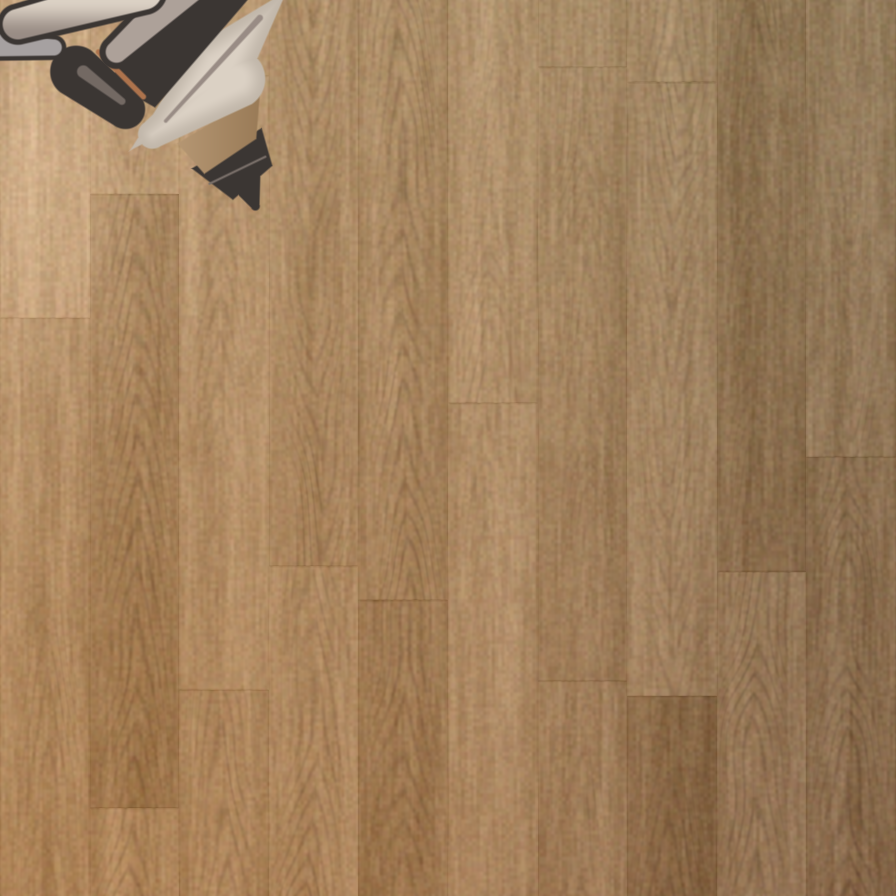
A WebGL 2 fragment shader for this texture:

```glsl
#version 300 es
precision highp float;
// Oak plank floor, ten boards across with staggered end joints, under uneven warm light.
// Grain is stretched noise plus arched growth rings; a small appliance with a dark
// nozzle, built from tapered capsules and convex quads, covers the upper left corner.
uniform vec2 u_resolution;
out vec4 fragColor;

float hash(vec2 p) {
  p = fract(p * vec2(0.1031, 0.1137));
  p += dot(p, p.yx + 33.33);
  return fract((p.x + p.y) * p.x * 17.0);
}

float noise(vec2 p) {
  vec2 i = floor(p), f = fract(p);
  f = f * f * (3.0 - 2.0 * f);
  return mix(mix(hash(i), hash(i + vec2(1, 0)), f.x),
             mix(hash(i + vec2(0, 1)), hash(i + vec2(1, 1)), f.x), f.y);
}

// Signed distance to a capsule whose radius runs from ra to rb
float capsule(vec2 p, vec2 a, vec2 b, float ra, float rb) {
  vec2 ba = b - a;
  float h = clamp(dot(p - a, ba) / dot(ba, ba), 0.0, 1.0);
  return length(p - a - ba * h) - mix(ra, rb, h);
}

float edge(vec2 p, vec2 a, vec2 b) {
  vec2 e = normalize(b - a);
  return dot(p - a, vec2(e.y, -e.x));
}

// Convex quad, corners clockwise with y pointing down
float quad(vec2 p, vec2 a, vec2 b, vec2 c, vec2 d) {
  return max(max(edge(p, a, b), edge(p, b, c)), max(edge(p, c, d), edge(p, d, a)));
}

vec3 paint(vec3 base, vec3 color, float d) {
  float w = 70.0 / u_resolution.y + 0.06;
  return mix(color, base, smoothstep(-w, w, d));
}

vec3 woodFloor(vec2 p) {
  // Per board: height of the end joint, tone above it, tone below it
  const float joint[10] = float[](0.645, 0.098, 0.23, 0.368, 0.33, 0.55, 0.24, 0.223, 0.362, 0.49);
  const float above[10] = float[](0.05, -0.045, 0.02, -0.005, -0.02, 0.015, -0.01, 0.02, -0.045, 0.0);
  const float below[10] = float[](0.0, 0.005, 0.0, 0.02, -0.04, 0.02, 0.0, -0.06, 0.0, -0.035);
  float column = clamp(floor(p.x * 10.0), 0.0, 9.0);
  int k = int(column);
  float along = (p.y - joint[k]) / 0.685;
  float row = floor(along);
  float tone = row < 0.0 ? below[k] : row > 0.0 ? 0.01 : above[k];
  float seed = hash(vec2(column + 3.0, row + 7.0));
  vec2 g = p + vec2(seed * 9.0, seed * 23.0);

  // Light falls from the left, with a pale glow near the upper left
  vec3 left = mix(vec3(0.67, 0.505, 0.335), vec3(0.70, 0.57, 0.42), p.y);
  vec3 right = mix(vec3(0.555, 0.435, 0.32), vec3(0.58, 0.49, 0.365), p.y);
  vec3 color = mix(left, right, smoothstep(0.0, 1.0, p.x));
  color += vec3(0.07, 0.075, 0.08) * exp(-dot((p - vec2(0.02, 0.8)) * vec2(5, 4), (p - vec2(0.02, 0.8)) * vec2(5, 4)));
  color += vec3(0.04, 0.03, 0.02) * exp(-12.0 * (p.x - 0.58) * (p.x - 0.58));
  color += tone;

  // Straight fibres and pores
  float fibre = 0.055 * (noise(g * vec2(38, 1.6)) - 0.5)
              + 0.05 * (noise(g * vec2(130, 6)) - 0.5)
              + 0.055 * (noise(g * vec2(290, 26)) - 0.5);

  // Arched growth rings around a wandering board centre
  float u = fract(p.x * 10.0) - 0.5 + 0.25 * (noise(vec2(seed * 50.0, g.y * 4.0)) - 0.5);
  float direction = seed > 0.35 ? 1.0 : -1.0;
  float phase = 21.0 * p.y * direction + 11.0 * pow(abs(u), 1.25) + 2.2 * noise(g * vec2(25, 10));
  float ring = pow(0.5 + 0.5 * sin(6.2832 * phase), 2.5);
  float figure = exp(-10.0 * u * u) * smoothstep(0.25, 0.75, noise(vec2(seed * 90.0, g.y * 3.0)) * 0.6 + 0.5 * hash(vec2(column, 5.0)));
  color += fibre - vec3(0.065, 0.06, 0.045) * figure * (ring - 0.25);

  // Fine mottling
  color += 0.05 * (noise(p * 240.0) - 0.5) + 0.025 * (vec3(noise(p * 170.0), noise(p * 170.0 + 40.0), noise(p * 170.0 + 80.0)) - 0.5);

  // Faint seams along the boards and at their ends
  float side = abs(p.x * 10.0 - floor(p.x * 10.0 + 0.5)) * 0.1;
  float end = abs(along - floor(along + 0.5)) * 0.685;
  float aa = 0.7 / u_resolution.y;
  float seam = max(0.6 * (1.0 - smoothstep(0.0004, 0.0014 + aa, side)), 1.0 - smoothstep(0.0004, 0.0014 + aa, end));
  return color - 0.045 * seam;
}

// Appliance in hundredths of the canvas, measured from the upper left
vec3 appliance(vec3 c, vec2 q) {
  vec3 dark = vec3(0.23, 0.21, 0.20), pale = vec3(0.86, 0.82, 0.77), grey = vec3(0.60, 0.55, 0.52);
  // Nozzle: dark cap, rim light and tan cone
  float tip = quad(q, vec2(21.4, 18.8), vec2(29.2, 14.3), vec2(30.4, 18.5), vec2(26, 22.3));
  c = paint(c, dark, min(tip, capsule(q, vec2(27.3, 20), vec2(28.5, 23), 1.9, 0.5)));
  c = paint(c, grey * 0.8, capsule(q, vec2(23.4, 20.5), vec2(29.6, 17.5), 0.12, 0.12));
  vec3 tan_ = vec3(0.66, 0.54, 0.40) + 0.012 * (24.0 - q.x);
  c = paint(c, tan_, quad(q, vec2(19.8, 16), vec2(29, 10.5), vec2(28.6, 15.5), vec2(22.8, 19.4)));
  // Pale shell with soft shading
  float shell = quad(q, vec2(14.5, 16.8), vec2(22, 5), vec2(32, -1), vec2(27, 10.5));
  shell = min(shell, capsule(q, vec2(17, 15), vec2(26.2, 8.8), 1.6, 3.4));
  c = paint(c, pale - 0.10 * smoothstep(-2.5, 0.0, shell), shell);
  c = paint(c, grey, capsule(q, vec2(18.5, 13.5), vec2(29, 2), 0.2, 0.35));
  // Dark housing and cylinder
  c = paint(c, dark, quad(q, vec2(12, 9), vec2(22, -2), vec2(28.5, -1), vec2(17.3, 12)));
  c = paint(c, dark, capsule(q, vec2(8.5, 8), vec2(14, 12.2), 2.9, 2.2));
  c = paint(c, grey * 0.75, capsule(q, vec2(9.3, 8), vec2(13.6, 11.3), 0.7, 0.4));
  c = paint(c, vec3(0.68, 0.45, 0.30), capsule(q, vec2(11, 5.8), vec2(16, 10.8), 0.3, 0.3));
  // Light panel and two arms, each with a dark outline
  float panel = capsule(q, vec2(13, 5.8), vec2(21, -1.5), 1.2, 1.9);
  c = paint(paint(c, dark, panel - 0.7), grey + 0.08, panel);
  float lower = capsule(q, vec2(-1, 5), vec2(6, 5.3), 1.3, 0.9);
  c = paint(paint(c, dark, lower - 0.5), grey + vec3(0.05, 0.08, 0.11), lower);
  float upper = capsule(q, vec2(2, 2.7), vec2(16, -1), 1.7, 2.1);
  c = paint(paint(c, dark, upper - 0.6), mix(pale, grey, smoothstep(0.0, 4.0, q.y)), upper);
  return c;
}

void main() {
  vec2 p = gl_FragCoord.xy / u_resolution;
  vec3 color = appliance(woodFloor(p), vec2(p.x, 1.0 - p.y) * 100.0);
  fragColor = vec4(clamp(color, 0.0, 1.0), 1.0);
}
```
